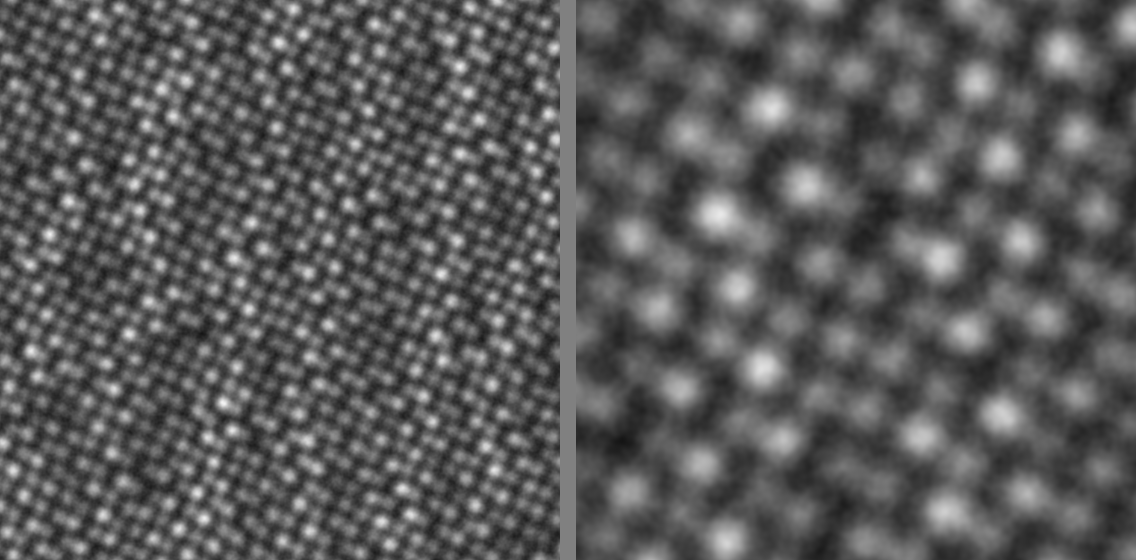
Left, the full canvas; right, a detail of the centre.
A WebGL 2 fragment shader for this texture:

```glsl
#version 300 es
precision highp float;

uniform vec2 u_resolution;
out vec4 fragColor;

const float TAU = 6.2831853;

// Integer hash giving two values in -1..1
vec2 hash2(vec2 cell) {
    uvec2 h = uvec2(ivec2(cell) + 4096) * uvec2(1597u, 3571u);
    uint n = (h.x ^ h.y) * 48271u;
    n = (n ^ (n >> 15)) * 739391u;
    n = (n ^ (n >> 13)) * 917503u;
    n ^= n >> 16;
    return vec2(n & 65535u, n >> 16) / 32767.5 - 1.0;
}

vec2 gradient(vec2 cell) {
    float angle = hash2(cell).x * 0.5 * TAU;
    return vec2(cos(angle), sin(angle));
}

float gradientNoise(vec2 p) {
    vec2 i = floor(p), f = p - i;
    vec2 u = f * f * f * (f * (f * 6.0 - 15.0) + 10.0);
    vec2 e = vec2(1.0, 0.0);
    float low = mix(dot(gradient(i), f), dot(gradient(i + e), f - e), u.x);
    float high = mix(dot(gradient(i + e.yx), f - e.yx), dot(gradient(i + 1.0), f - 1.0), u.x);
    return mix(low, high, u.y);
}

// Bumps on a tilted square lattice; alternate bumps swap strength from band to band
float bumpField(vec2 uv) {
    mat2 lattice = mat2(0.0312, -0.0154, 0.0156, 0.0306);
    vec2 drift = vec2(gradientNoise(uv * 5.0), gradientNoise(uv * 5.0 + 31.0));
    vec2 q = inverse(lattice) * uv + 0.35 * drift;
    vec2 base = floor(q);
    float total = 0.0;
    for (int y = -2; y <= 2; y++) {
        for (int x = -2; x <= 2; x++) {
            vec2 cell = base + vec2(x, y);
            vec2 place = lattice * (cell + 0.5);
            vec2 jitter = hash2(cell);
            float checker = 1.0 - 2.0 * mod(cell.x + cell.y, 2.0);

            // Steep bands with dark seams, wandering slightly
            float band = dot(place, vec2(5.8, -1.05)) + 0.4 * gradientNoise(place * 6.0 + 9.0) + 0.07;
            float strength = 0.5 + 0.1 * cos(TAU * band)
                + 0.15 * checker * cos(0.5 * TAU * band)
                + 0.14 * gradientNoise(place * 9.0 + 57.0) + 0.06 * jitter.x;

            // Neighbours pair up along one lattice direction
            float pairing = 0.1 * checker * sin(TAU * dot(place, vec2(1.2, 3.1)));
            vec2 d = q - cell - 0.5 - 0.07 * jitter - vec2(pairing, 0.0);
            total += strength * exp(-dot(d, d) / 0.185);
        }
    }
    return total;
}

void main() {
    vec2 uv = gl_FragCoord.xy / u_resolution.y;
    float shade = 0.065 + bumpField(uv);

    // Fine soft grain
    shade += 0.07 * gradientNoise(uv * 105.0) + 0.04 * gradientNoise(uv * 190.0 + 17.0);
    fragColor = vec4(vec3(clamp(shade, 0.0, 1.0)), 1.0);
}
```
